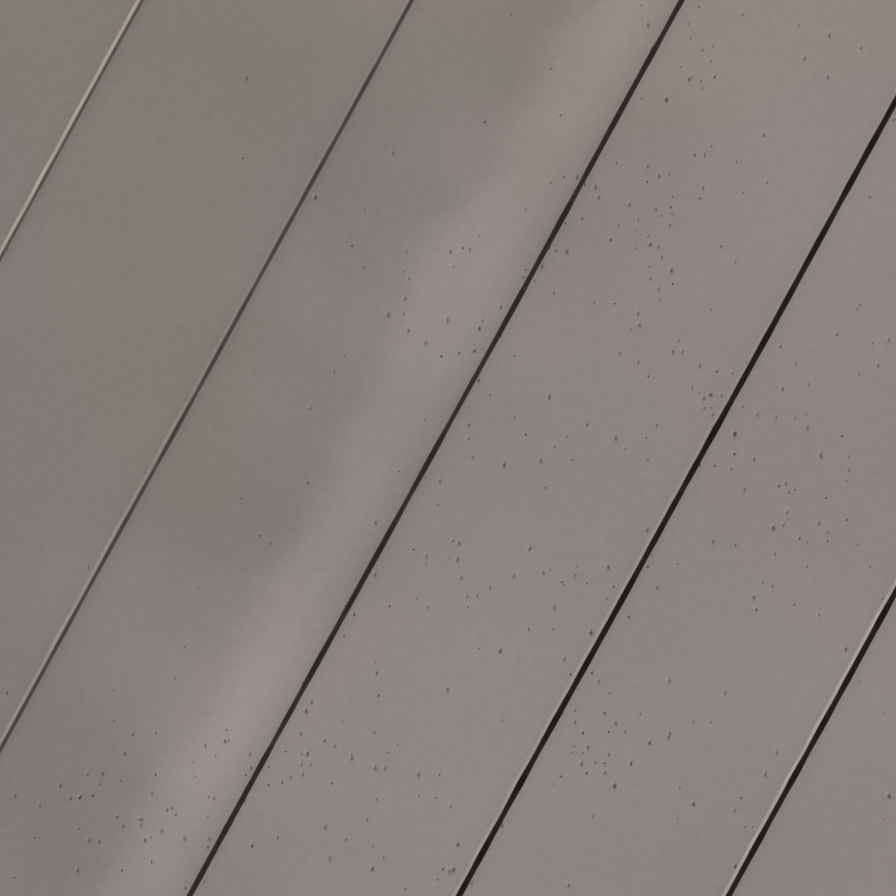
A Shadertoy shader for this texture:

```glsl
// Slanted painted boards with dark grooves, lit groove edges, soft sheen and chipped pits.

vec2 hash2(vec2 p) {
    vec3 q = fract(vec3(p.xyx) * vec3(0.1031, 0.1030, 0.0973));
    q += dot(q, q.yzx + 33.33);
    return fract((q.xx + q.yz) * q.zy);
}

float gradientNoise(vec2 p) {
    vec2 i = floor(p), f = fract(p);
    vec2 w = f * f * f * (f * (f * 6.0 - 15.0) + 10.0);
    vec2 e = vec2(0.0, 1.0);
    float a = dot(hash2(i) * 2.0 - 1.0, f);
    float b = dot(hash2(i + e.yx) * 2.0 - 1.0, f - e.yx);
    float c = dot(hash2(i + e) * 2.0 - 1.0, f - e);
    float d = dot(hash2(i + 1.0) * 2.0 - 1.0, f - 1.0);
    return mix(mix(a, b, w.x), mix(c, d, w.x), w.y);
}

float fbm(vec2 p) {
    float sum = 0.0, amp = 1.0;
    for (int i = 0; i < 3; i++) {
        sum += amp * gradientNoise(p);
        p = p * 2.03 + 17.0;
        amp *= 0.5;
    }
    return sum;
}

// Relief of scattered pits: x is the shadow, y is the lit rim
vec2 pits(vec2 uv, float scale, float density) {
    vec2 relief = vec2(0.0);
    vec2 cell = floor(uv * scale);
    for (int j = -1; j <= 1; j++)
    for (int i = -1; i <= 1; i++) {
        vec2 id = cell + vec2(i, j);
        vec2 rnd = hash2(id + scale);
        if (rnd.x > density) continue;
        vec2 p = uv - (id + 0.2 + 0.6 * hash2(id + 71.0)) / scale;
        p += 0.0015 * vec2(gradientNoise(uv * 220.0), gradientNoise(uv * 220.0 + 40.0));
        p.x *= 1.0 + rnd.y * 0.7;
        float r = mix(0.0012, 0.0029, rnd.y * rnd.y);
        vec2 shift = vec2(0.6, -0.5) * r;
        relief.x += exp(-dot(p - shift, p - shift) / (r * r));
        relief.y += exp(-dot(p + shift, p + shift) / (r * r));
    }
    return min(relief, 1.0);
}

void mainImage(out vec4 fragColor, in vec2 fragCoord) {
    vec2 uv = fragCoord / iResolution.y;
    float px = 1.0 / iResolution.y;

    // Board coordinate: whole numbers fall on the grooves
    float board = (uv.x - 0.55 * uv.y + 0.391) / 0.301;
    board += 0.006 * gradientNoise(vec2(uv.y * 4.0, floor(board + 0.5) * 7.3));
    float groove = floor(board + 0.5);
    float dist = (board - groove) * 0.264;

    // Paint: cool grey on the left, warmer and lighter on the right
    float blotch = fbm(uv * 3.0 + 4.0);
    float tone = smoothstep(0.6, 2.6, board + blotch * 1.3);
    vec3 color = mix(vec3(0.503, 0.484, 0.468), vec3(0.552, 0.522, 0.510), tone);
    color += vec3(0.012, 0.0, -0.010) * gradientNoise(uv * 2.3 + 9.0);
    color += vec3(0.012, 0.002, -0.008) * (uv.y - 0.5);
    color += 0.015 * blotch;

    // Pale sheen with a wavy border beside the middle groove
    float border = 1.64 + 0.22 * fbm(uv * vec2(3.0, 5.0) + 2.0);
    float sheen = smoothstep(border - 0.08, border + 0.12, board)
                * (1.0 - smoothstep(1.82, 2.0, board));
    color += sheen * vec3(0.040, 0.038, 0.036);

    // Fine paint grain
    color += 0.012 * gradientNoise(uv * 160.0) + 0.010 * gradientNoise(uv * 75.0);

    // Pits gather in patches on the right-hand boards
    float patches = smoothstep(-0.15, 0.5, fbm(uv * 5.0 + 31.0));
    float worn = smoothstep(0.9, 2.15, board + 0.5 * (0.5 - uv.y))
               * (1.0 - 0.6 * smoothstep(3.0, 3.8, board));
    float density = worn * (0.03 + 0.32 * patches) + 0.004;
    vec2 relief = pits(uv, 42.0, density) + 0.7 * pits(uv, 85.0, density * 0.6);
    color = mix(color, vec3(0.65, 0.63, 0.61), min(relief.y * 0.5, 1.0));
    color = mix(color, vec3(0.22, 0.19, 0.17), min(relief.x * 0.65, 1.0));

    // Soft shade around each groove
    float depth = smoothstep(0.0, 3.0, groove);
    color *= 1.0 - 0.10 * exp(-abs(dist) / 0.006);

    // Lit left lip, strongest away from the middle groove
    float wear = gradientNoise(vec2(uv.y * 28.0, groove * 5.7));
    float halfWidth = mix(0.0017, 0.0031, depth) * (1.0 + 0.35 * wear);
    float low = groove < 0.5 ? 1.0 : 1.0 - 0.7 * smoothstep(0.25, 0.75, uv.y);
    float lip = 1.0 - smoothstep(0.0012, 0.0026 + px, abs(dist + halfWidth + 0.0016));
    lip *= min(abs(groove - 2.0) * 0.5, 0.85) * low * (1.0 + 0.5 * wear);
    color = mix(color, vec3(0.67, 0.64, 0.59), clamp(lip, 0.0, 1.0));

    // Dark groove, deeper towards the right
    float cut = 1.0 - smoothstep(-px, px, abs(dist) - halfWidth);
    vec3 cutColor = mix(vec3(0.33, 0.30, 0.29), vec3(0.11, 0.085, 0.07), depth);
    color = mix(color, cutColor, cut * (0.92 + 0.15 * wear));

    fragColor = vec4(clamp(color, 0.0, 1.0), 1.0);
}
```
